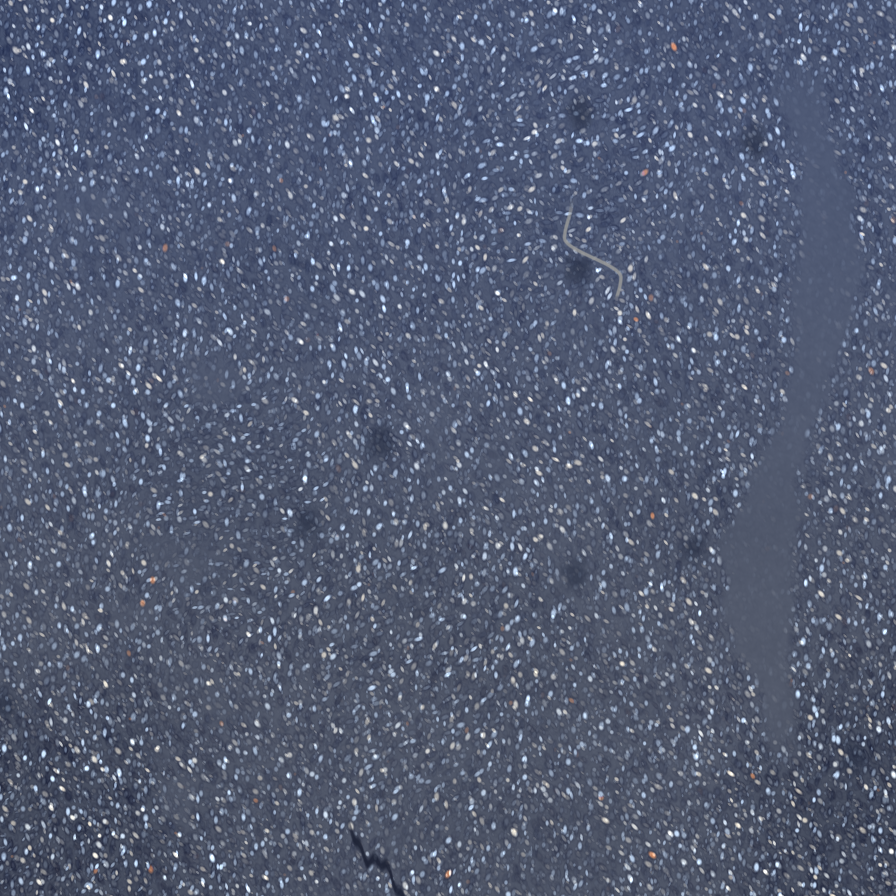
Reproduce this texture procedurally as a three.js fragment shader.

```glsl
varying vec2 vUv;

vec3 hash3(vec2 p) {
  vec3 q = fract(vec3(p.xyx) * vec3(0.1031, 0.1030, 0.0973));
  q += dot(q, q.yxz + 33.33);
  return fract((q.xxy + q.yzz) * q.zyx);
}

// Layered sines, roughly -1 to 1
float waves(vec2 p) {
  float sum = 0.0;
  float amp = 0.5;
  for (int i = 0; i < 4; i++) {
    sum += amp * sin(p.x + 1.7 * sin(p.y * 0.8)) * cos(p.y + 1.3 * sin(p.x * 0.7));
    p = mat2(1.2, 1.5, -1.5, 1.2) * p + 2.3;
    amp *= 0.6;
  }
  return sum;
}

vec2 rotate(vec2 p, float angle) {
  float c = cos(angle);
  float s = sin(angle);
  return vec2(c * p.x + s * p.y, c * p.y - s * p.x);
}

float blob(vec2 p, vec2 center, vec2 size) {
  return 1.0 - smoothstep(0.4, 1.3, length((p - center) / size));
}

// Grains lean steeply, with two regions lying flatter
float grainAngle(vec2 p) {
  float angle = 1.85 + 0.5 * waves(p * 9.0);
  angle = mix(angle, 0.25, blob(p, vec2(0.63, 0.8), vec2(0.13, 0.18)));
  return mix(angle, 0.75, blob(p, vec2(0.45, 0.25), vec2(0.14, 0.2)));
}

// Pale elongated grains with soft dark surrounds
vec3 grains(vec2 uv, float count, float seed) {
  vec2 cell = floor(uv * count);
  float lean = grainAngle(uv);
  vec3 light = vec3(0.0);
  float shade = 0.0;
  float cover = 0.0;
  for (int y = -1; y <= 1; y++) {
    for (int x = -1; x <= 1; x++) {
      vec2 id = cell + vec2(float(x), float(y));
      vec3 spot = hash3(id + seed);
      vec3 kind = hash3(id + seed + 71.7);
      vec2 offset = rotate(uv * count - id - spot.xy, lean + 1.1 * (spot.z - 0.5));
      float d = length(offset / vec2(mix(0.36, 0.6, kind.x), mix(0.22, 0.36, kind.y)));
      float mask = 1.0 - smoothstep(0.3, 1.05, d);
      vec3 tint = mix(vec3(0.88, 1.0, 1.08), vec3(1.1, 1.0, 0.78), smoothstep(0.35, 0.95, spot.z));
      tint = mix(tint, vec3(1.1, 0.5, 0.05), step(0.994, kind.y));
      float glow = 0.03 + 0.5 * pow(kind.z, 4.0);
      light = max(light, tint * glow * mask);
      cover = max(cover, mask * smoothstep(0.2, 0.6, kind.z));
      shade = max(shade, (1.0 - smoothstep(0.6, 1.6, d)) * (0.3 + 0.7 * kind.x));
    }
  }
  return light - vec3(0.075, 0.078, 0.07) * shade * (1.0 - cover);
}

// Sparse marks: x is dark stain, y is rust streak
vec2 marks(vec2 uv) {
  vec2 p = uv * 7.0;
  vec2 result = vec2(0.0);
  for (int y = -1; y <= 1; y++) {
    for (int x = -1; x <= 1; x++) {
      vec2 id = floor(p) + vec2(float(x), float(y));
      vec3 h = hash3(id + 19.0);
      vec2 q = p - id - h.xy;
      float ragged = 0.35 * waves(uv * 130.0);
      float stain = 1.0 - smoothstep(0.2, 1.2, length(q / vec2(0.13, 0.16)) + ragged);
      float streak = 1.0 - smoothstep(0.2, 1.0, length(rotate(q, 0.8) / vec2(0.1, 0.025)));
      result = max(result, vec2(stain * step(0.87, h.z), streak * step(h.z, 0.08)));
    }
  }
  return result;
}

float fibreX(float y) {
  return 0.634 + 0.055 * smoothstep(0.735, 0.69, y) + 0.004 * sin(y * 75.0);
}

void main() {
  vec2 uv = vUv;
  float broad = waves(uv * 7.0 + 4.0);

  // Blue slate ground, greyer toward the bottom
  vec3 color = mix(vec3(0.318, 0.345, 0.412), vec3(0.308, 0.352, 0.462), smoothstep(0.2, 0.95, uv.y));
  color += 0.014 * broad + 0.012 * waves(uv * 240.0);

  // Worn smooth strip and faint worn patches
  float stripX = 0.86 + 0.05 * uv.y + 0.03 * sin(9.5 * uv.y - 5.0) + 0.012 * waves(uv * 35.0);
  float stripWidth = 0.021 + 0.011 * sin(uv.y * 19.0 + 1.0);
  float worn = 1.0 - smoothstep(stripWidth, stripWidth + 0.018, abs(uv.x - stripX));
  worn *= smoothstep(0.12, 0.2, uv.y) * (1.0 - smoothstep(0.88, 0.95, uv.y));
  worn = max(worn, 0.6 * smoothstep(0.4, 0.8, waves(uv * 15.0)));

  // Coarser, stronger grit at the corners
  float rough = max(blob(uv, vec2(1.0, 0.05), vec2(0.2, 0.25)), blob(uv, vec2(0.0), vec2(0.3, 0.25)));
  rough = max(rough, 0.6 * blob(uv, vec2(0.0, 1.0), vec2(0.2)));
  color -= 0.04 * rough * (1.0 - worn);
  float strength = (1.0 + 0.4 * rough + 0.3 * waves(uv * 28.0)) * (1.0 - 0.92 * worn);
  vec3 grit = grains(uv, 88.0, 3.0) + 0.8 * grains(uv + 0.37, 112.0, 57.0);
  grit += 0.35 * grains(uv + 0.71, 160.0, 131.0);
  color += strength * grit;

  // Stains and rust
  vec2 mark = marks(uv);
  color = mix(color, vec3(0.15, 0.18, 0.26), 0.55 * mark.x);
  color = mix(color, vec3(0.58, 0.36, 0.26), 0.7 * mark.y);

  // Pale curled fibre
  float slope = (fibreX(uv.y + 0.001) - fibreX(uv.y - 0.001)) / 0.002;
  float fibre = abs(uv.x - fibreX(uv.y)) / sqrt(1.0 + slope * slope);
  fibre = 1.0 - smoothstep(0.0008, 0.003, fibre);
  fibre *= smoothstep(0.665, 0.672, uv.y) * (1.0 - smoothstep(0.75, 0.785, uv.y));
  color = mix(color, vec3(0.62, 0.62, 0.61), 0.8 * fibre);

  // Short jagged crack
  float crackY = 0.07 - 1.1 * (uv.x - 0.39) + 0.008 * sin(uv.x * 150.0) + 0.004 * sin(uv.x * 410.0);
  float crack = 1.0 - smoothstep(0.001, 0.006, 0.6 * abs(uv.y - crackY));
  crack *= smoothstep(0.385, 0.395, uv.x) * (1.0 - smoothstep(0.45, 0.465, uv.x));
  color = mix(color, vec3(0.1, 0.12, 0.19), 0.85 * crack);

  gl_FragColor = vec4(clamp(color, 0.0, 1.0), 1.0);
}
```
